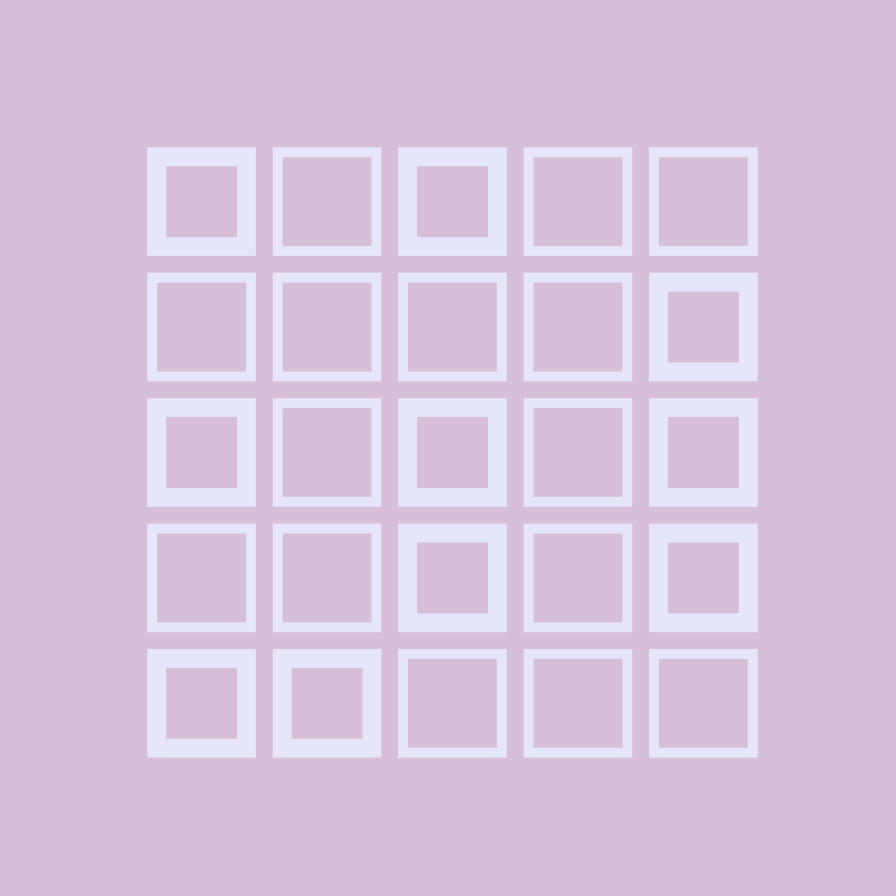
Give the GLSL for this pattern, as a Shadertoy shader.

```glsl
// Five by five grid of pale square frames, thin or thick, on a mauve ground.
#define GROUND vec3(0.847, 0.749, 0.847)
#define FRAME vec3(0.902, 0.902, 0.980)
#define COUNT 5
#define PITCH 0.14
#define CENTRE vec2(0.005, -0.005)
#define OUTER_HALF 0.0606
#define THIN 0.0110
#define THICK 0.0210

// Columns with a thick frame, one bit per column, rows from the bottom up
const int THICK_COLUMNS[COUNT] = int[COUNT](3, 20, 21, 16, 5);

// Signed distance to a square with sharp corners
float squareDistance(vec2 p, float halfSide) {
    vec2 d = abs(p) - halfSide;
    return max(d.x, d.y);
}

// Antialiased coverage of a shape from its signed distance
float coverage(float dist, float pixel) {
    return clamp(0.5 - dist / pixel, 0.0, 1.0);
}

void mainImage(out vec4 fragColor, in vec2 fragCoord) {
    float pixel = 1.0 / min(iResolution.x, iResolution.y);
    vec2 p = (fragCoord - 0.5 * iResolution.xy) * pixel - CENTRE;

    // Nearest cell, held inside the grid so the margin stays empty
    vec2 grid = p / PITCH + 0.5 * float(COUNT);
    vec2 cell = clamp(floor(grid), 0.0, float(COUNT - 1));
    vec2 local = (grid - cell - 0.5) * PITCH;

    // Frame weight for this cell
    bool isThick = ((THICK_COLUMNS[int(cell.y)] >> int(cell.x)) & 1) == 1;
    float lineWidth = isThick ? THICK : THIN;

    // Outer square with the inner one cut out
    float outer = squareDistance(local, OUTER_HALF);
    float frame = max(outer, -(outer + lineWidth));

    fragColor = vec4(mix(GROUND, FRAME, coverage(frame, pixel)), 1.0);
}
```
